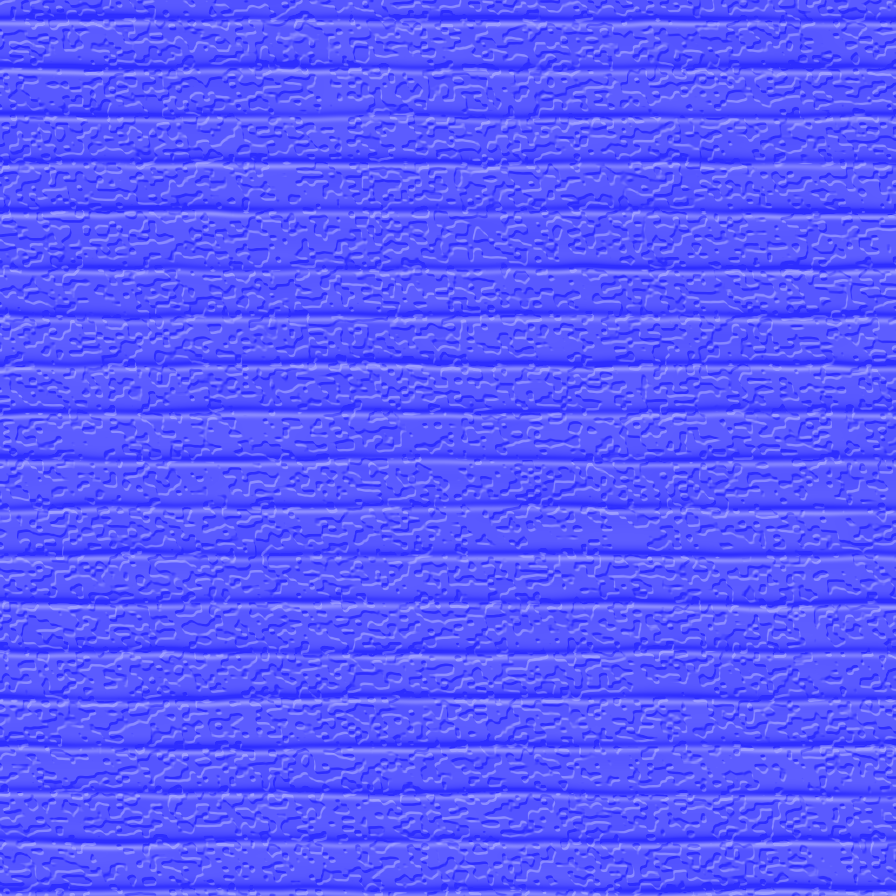
Write a Shadertoy shader that draws this texture map.

```glsl
// Weathered horizontal boards, shaded as a blue relief map.
// Wobbly seams are a dark and a light band; the grain is thresholded
// value noise, embossed by comparing it on either side of each point.

const float PITCH = 0.05335;      // board height
const float FIRST_SEAM = 0.0234;  // distance of the first seam from the top
const float EXTRA = 0.0105;       // added height of the one wide board
const float WIDE_BOARD = 4.0;     // index of the wide board

float hash(vec2 p) {
    vec3 q = fract(vec3(p.xyx) * 0.1031);
    q += dot(q, q.yzx + 33.33);
    return fract((q.x + q.y) * q.z);
}

float noise(vec2 p) {
    vec2 cell = floor(p), f = fract(p);
    f = f * f * (3.0 - 2.0 * f);
    float low = mix(hash(cell), hash(cell + vec2(1, 0)), f.x);
    float high = mix(hash(cell + vec2(0, 1)), hash(cell + vec2(1, 1)), f.x);
    return mix(low, high, f.y);
}

// Board coordinate: the integer part counts boards, the fraction runs down one.
float boardCoord(vec2 p) {
    float wobble = (noise(p * vec2(7.0, 18.0)) - 0.5) * 0.006
                 + (noise(p * vec2(26.0, 20.0) + 40.0) - 0.5) * 0.003;
    float depth = 1.0 - p.y - FIRST_SEAM + wobble;
    float pauseStart = (WIDE_BOARD + 0.45) * PITCH;
    depth -= clamp(depth - pauseStart, 0.0, EXTRA);
    return depth / PITCH;
}

// How readily the grain breaks the surface at p.
float wear(vec2 p, float board) {
    float down = fract(board);
    float perBoard = hash(vec2(floor(board) + 5.0, 7.0)) - 0.5;
    float patches = noise(p * vec2(16.0, 38.0) + 11.0) - 0.5;
    float column = pow(noise(vec2(p.x * 75.0, 3.0)), 6.0) * (1.0 - 0.7 * p.x);
    float smoothFoot = smoothstep(0.68, 0.95, down);
    return 0.06 * perBoard + 0.16 * patches + 0.14 * column - 0.10 * smoothFoot;
}

// 1 inside a pit of the grain, 0 on the flat surface.
float pit(vec2 p, float wearAmount) {
    float grain = 0.62 * noise(p * vec2(135.0, 200.0))
                + 0.38 * noise(p * vec2(62.0, 120.0) + 70.0);
    return smoothstep(0.50, 0.60, grain + wearAmount);
}

float bump(float x, float center, float width) {
    float d = (x - center) / width;
    return exp(-d * d);
}

// Dark foot of the upper board, then the lit top edge of the lower one.
float seamShade(vec2 p, float board) {
    float d = fract(board + 0.5) - 0.5;
    float row = floor(board + 0.5);
    float strength = 0.65 + 0.6 * noise(vec2(p.x * 9.0, row * 3.0 + 20.0));
    float foot = 0.15 * bump(d, -0.05, 0.065) + 0.05 * bump(d, -0.13, 0.10);
    float edge = 0.19 * bump(d, 0.075, 0.055);
    return strength * (edge - foot);
}

float reliefShade(vec2 p, float pixel) {
    float board = boardCoord(p);
    float wearAmount = wear(p, board);
    vec2 offset = vec2(-0.45, 1.0) * max(0.0014, 0.5 * pixel);
    float above = pit(p + offset, wearAmount);
    float below = pit(p - offset, wearAmount);
    float emboss = 0.19 * (above - below) - 0.025 * above * below;
    float tone = 0.03 * (noise(p * vec2(10.0, 45.0) + 90.0) - 0.5);
    return 0.355 + seamShade(p, board) + emboss + tone;
}

void mainImage(out vec4 fragColor, in vec2 fragCoord) {
    float pixel = 1.0 / iResolution.y;

    // Average four samples per pixel to smooth the edges.
    float shade = 0.0;
    for (int i = 0; i < 4; i++) {
        vec2 jitter = vec2(i % 2, i / 2) * 0.5 - 0.25;
        shade += 0.25 * reliefShade((fragCoord + jitter) * pixel, pixel);
    }
    shade = clamp(shade, 0.18, 0.62);
    fragColor = vec4(shade, shade, 1.0, 1.0);
}
```
